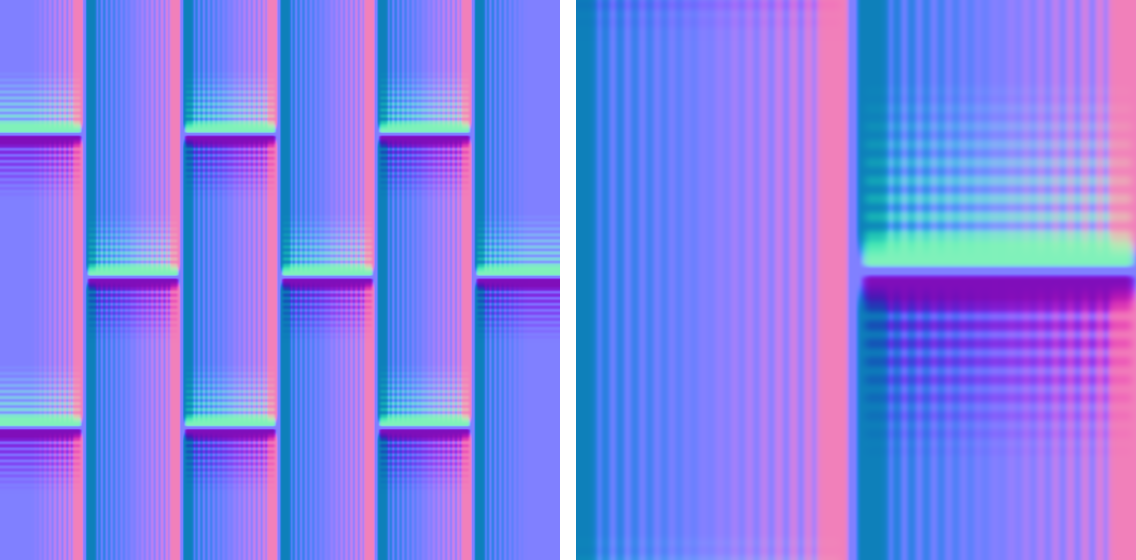
Left: the whole. Right: its middle third, enlarged.
This texture map is drawn by a three.js fragment shader. Its source:

```glsl
// Normal map of tall staggered planks: six columns, with butt joints that
// alternate in height. Each joint gives a steep bevel and a long rippled fade;
// the summed slopes are turned into a unit normal and packed as colour.

varying vec2 vUv;

const float COLUMN_PITCH = 0.1735;   // distance between upright joints
const float FIRST_JOINT = 0.1510;    // x of the leftmost upright joint
const float LAST_COLUMN = 5.0;
const float EVEN_JOINT_LOW = 0.2363; // butt joints of even columns
const float EVEN_JOINT_HIGH = 0.7604;
const float ODD_JOINT = 0.5052;      // butt joint of odd columns

const float BEVEL_SLOPE = 1.95;
const vec2 BEVEL_START = vec2(0.0010, 0.0060);
const vec2 BEVEL_END = vec2(0.0150, 0.0245);
const float FADE_SLOPE = 0.80;
const float FADE_POWER = 1.25;
const float RIPPLE_DEPTH = 0.65;
const float UPRIGHT_FADE = 0.098;    // reach of the fade beside upright joints
const float BUTT_FADE = 0.118;       // reach of the fade beside butt joints
const float UPRIGHT_RIPPLE = 0.0088; // ripple wavelengths
const float BUTT_RIPPLE = 0.0108;
const vec2 UPRIGHT_MITRE = vec2(0.0050, 0.0250);
const vec2 BUTT_MITRE = vec2(0.0030, 0.0120);

const float TAU = 6.2831853;

// Slope at a distance from a joint: steep bevel, then a rippled fade
float jointSlope(float dist, float reach, float wavelength) {
  float start = smoothstep(BEVEL_START.x, BEVEL_START.y, dist);
  float bevel = 1.0 - smoothstep(BEVEL_END.x, BEVEL_END.y, dist);
  float fade = FADE_SLOPE * pow(clamp(1.0 - dist / reach, 0.0, 1.0), FADE_POWER);
  fade *= 1.0 + RIPPLE_DEPTH * cos(TAU * dist / wavelength);
  return start * mix(fade, BEVEL_SLOPE, bevel);
}

// Signed slope across a butt joint: up above it, down below it
float buttSlope(float offset) {
  return sign(offset) * jointSlope(abs(offset), BUTT_FADE, BUTT_RIPPLE);
}

void main() {
  // Column and distances to the upright joints on its two sides
  float column = clamp(floor((vUv.x - FIRST_JOINT) / COLUMN_PITCH) + 1.0, 0.0, LAST_COLUMN);
  float rightJoint = FIRST_JOINT + column * COLUMN_PITCH;
  float toRight = rightJoint - vUv.x;
  float toLeft = COLUMN_PITCH - toRight;

  // The outermost columns run on past the canvas without a joint
  float hasLeft = step(0.5, column);
  float hasRight = step(column, LAST_COLUMN - 0.5);
  float slopeX = hasRight * jointSlope(toRight, UPRIGHT_FADE, UPRIGHT_RIPPLE)
               - hasLeft * jointSlope(toLeft, UPRIGHT_FADE, UPRIGHT_RIPPLE);

  // Butt joints of this column
  bool isOdd = mod(column, 2.0) > 0.5;
  float fromLow = vUv.y - (isOdd ? ODD_JOINT : EVEN_JOINT_LOW);
  float fromHigh = vUv.y - (isOdd ? ODD_JOINT : EVEN_JOINT_HIGH);
  float slopeY = buttSlope(fromLow);
  if (!isOdd) slopeY += buttSlope(fromHigh);

  // Mitre the corners so that each bevel yields to the crossing joint
  float toButt = min(abs(fromLow), abs(fromHigh));
  float toUpright = min(mix(1.0, toLeft, hasLeft), mix(1.0, toRight, hasRight));
  slopeX *= smoothstep(UPRIGHT_MITRE.x, UPRIGHT_MITRE.y, toButt);
  slopeY *= smoothstep(BUTT_MITRE.x, BUTT_MITRE.y, toUpright);

  vec3 normal = normalize(vec3(slopeX, slopeY, 1.0));
  gl_FragColor = vec4(0.5 + 0.5 * normal, 1.0);
}
```
